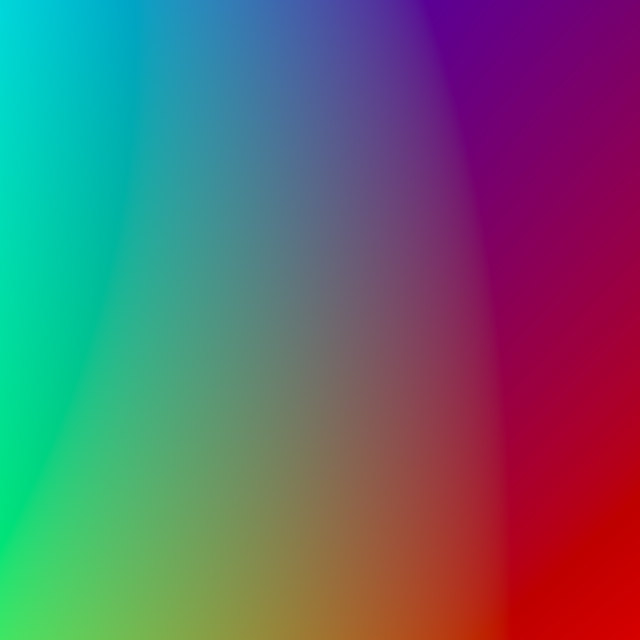
Write a Shadertoy shader that draws this background.

```glsl
// A smooth colour field running from green and cyan through grey to red and violet.
// Each channel is a ramp in linear light that rises from its own zero curve;
// clipping at zero forms the curved borders, then the result is sRGB encoded.

// Ramp that is zero for negative distance, with linear and quadratic gain.
float ramp(float distance, float linearGain, float squareGain) {
    float d = max(distance, 0.0);
    return d * (linearGain + squareGain * d);
}

// Red starts right of a parabola and weakens with height.
float redLight(vec2 uv) {
    float fromPeak = 0.93 - uv.y;
    float border = 0.212 - 0.34 * fromPeak * fromPeak;
    return ramp(uv.x - border, 0.60 - 0.385 * uv.y, 0.02);
}

// Green fades out toward a border that bends left near the top.
float greenLight(vec2 uv) {
    float border = 0.80 - 0.136 * pow(max(uv.y, 0.0), 2.6);
    float strength = 0.79 - 0.11 * uv.y;
    return strength * ramp(1.0 - uv.x / border, 0.35, 0.65);
}

// Blue grows upward and leaves a clipped corner at the lower right.
float blueLight(vec2 uv) {
    float height = 0.65 - 0.87 * uv.x + uv.y * (1.3 - 0.33 * uv.x);
    return ramp(height, 0.11, 0.13);
}

// Standard transfer curve from linear light to display values.
vec3 encodeSrgb(vec3 light) {
    vec3 low = 12.92 * light;
    vec3 high = 1.055 * pow(max(light, vec3(0.0001)), vec3(1.0 / 2.4)) - 0.055;
    return mix(low, high, step(vec3(0.0031308), light));
}

void mainImage(out vec4 fragColor, in vec2 fragCoord) {
    vec2 uv = fragCoord / iResolution.xy;
    vec3 light = vec3(redLight(uv), greenLight(uv), blueLight(uv));
    fragColor = vec4(encodeSrgb(clamp(light, 0.0, 1.0)), 1.0);
}
```
